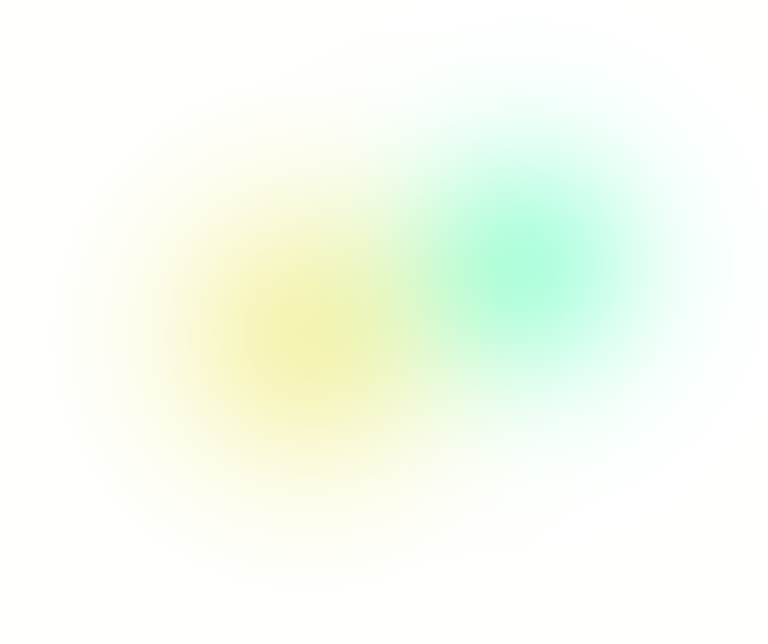
This background is drawn by a WebGL 1 fragment shader. Its source:

```glsl
precision highp float;
// Two soft glows, warm yellow at left and mint green at right, on white.
// Each glow is a Gaussian falloff that tints the paper; the tints multiply,
// so the overlap turns a pale lime.

#define PAPER vec3(1.0, 1.0, 0.998)
#define YELLOW vec3(0.965, 0.955, 0.70)
#define MINT vec3(0.69, 1.0, 0.885)
#define YELLOW_CENTER vec2(0.401, 0.481)
#define MINT_CENTER vec2(0.684, 0.589)
#define YELLOW_RADIUS 0.223
#define MINT_RADIUS 0.190

uniform vec2 u_resolution;

// Tint of a round glow; offset and radius are in canvas heights.
vec3 glowTint(vec2 offset, float radius, vec3 color) {
  float strength = exp(-dot(offset, offset) / (radius * radius));
  return mix(vec3(1.0), color, strength);
}

void main() {
  vec2 uv = gl_FragCoord.xy / u_resolution;
  vec2 aspect = vec2(u_resolution.x / u_resolution.y, 1.0);

  // Layer both glows over the paper
  vec3 color = PAPER;
  color *= glowTint((uv - YELLOW_CENTER) * aspect, YELLOW_RADIUS, YELLOW);
  color *= glowTint((uv - MINT_CENTER) * aspect, MINT_RADIUS, MINT);

  gl_FragColor = vec4(color, 1.0);
}
```
